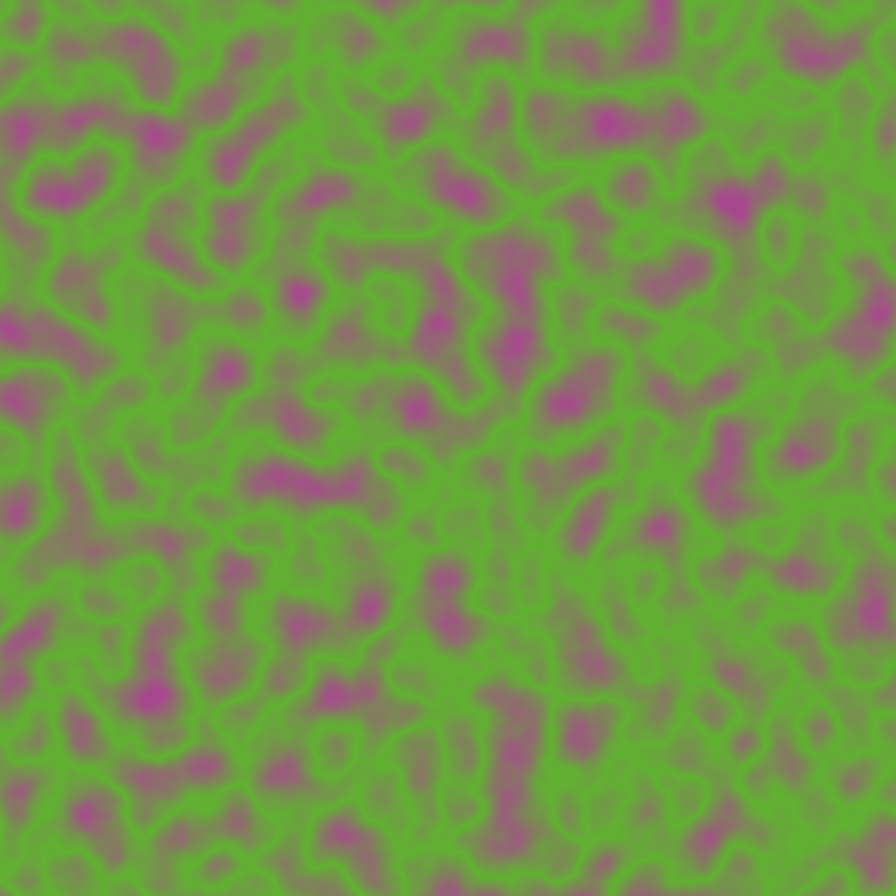
This texture is drawn by a Shadertoy shader. Its source:

```glsl
// Soft magenta blotches on green, divided by thin creases of folded gradient noise.

const vec3 LEAF_GREEN = vec3(0.380, 0.690, 0.195);
const vec3 MAGENTA = vec3(0.620, 0.335, 0.510);
const float CELLS_ACROSS = 12.5;
const float CONTRAST = 1.9;
const float CREASE_SOFTNESS = 0.02;
const float TAU = 6.2831853;

// Integer hash of a lattice point, from 0 to 1
float hash(ivec2 cell, uint seed) {
    uint h = uint(cell.x) * 1597334677u ^ uint(cell.y) * 3812015801u;
    h ^= seed * 668265263u;
    h = (h ^ (h >> 16)) * 2146121005u;
    h = (h ^ (h >> 15)) * 2221713035u;
    h ^= h >> 16;
    return float(h >> 8) / 16777216.0;
}

// Random unit gradient of a corner, projected on the offset from it
float cornerSlope(ivec2 cell, vec2 offset, uint seed) {
    float angle = TAU * hash(cell, seed);
    return dot(vec2(cos(angle), sin(angle)), offset);
}

// Signed gradient noise with quintic blending
float gradientNoise(vec2 p, uint seed) {
    ivec2 cell = ivec2(floor(p));
    vec2 f = fract(p);
    vec2 blend = f * f * f * (f * (f * 6.0 - 15.0) + 10.0);
    float bottom = mix(cornerSlope(cell, f, seed),
                       cornerSlope(cell + ivec2(1, 0), f - vec2(1, 0), seed), blend.x);
    float top = mix(cornerSlope(cell + ivec2(0, 1), f - vec2(0, 1), seed),
                    cornerSlope(cell + ivec2(1, 1), f - vec2(1, 1), seed), blend.x);
    return mix(bottom, top, blend.y);
}

// Broad noise with faint finer mottling
float layeredNoise(vec2 p, int octaves, float gain) {
    float sum = 0.0;
    float amplitude = 1.0;
    mat2 turnAndDouble = mat2(1.6, 1.2, -1.2, 1.6);
    for (int i = 0; i < octaves; i++) {
        sum += amplitude * gradientNoise(p, uint(i) + 7u);
        p = turnAndDouble * p;
        amplitude *= gain;
    }
    return sum;
}

// Absolute value with a slightly rounded crease
float softFold(float x, float softness) {
    return sqrt(x * x + softness * softness) - softness;
}

void mainImage(out vec4 fragColor, in vec2 fragCoord) {
    vec2 uv = fragCoord / iResolution.y;
    float height = layeredNoise(uv * CELLS_ACROSS + vec2(3.3, 5.7), 4, 0.3);
    float blotch = min(CONTRAST * softFold(height, CREASE_SOFTNESS), 1.15);
    fragColor = vec4(mix(LEAF_GREEN, MAGENTA, blotch), 1.0);
}
```
